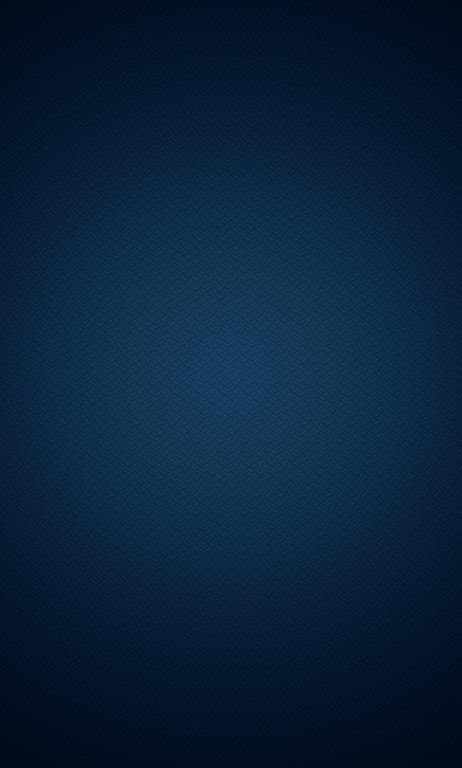
Write a WebGL 2 fragment shader that draws this background.

```glsl
#version 300 es
precision highp float;
// Deep blue backdrop: a soft central glow over a fine lattice of flattened woven diamonds.

uniform vec2 u_resolution;
out vec4 fragColor;

// All lengths are in canvas heights.
const vec2 GLOW_CENTRE = vec2(0.5, 0.515);
const vec2 WEAVE_PERIOD = vec2(0.0156, 0.0117);
const float STRIPES_PER_CELL = 2.0;
const float STRIPE_CONTRAST = 0.125;
const float SEAM_CONTRAST = 0.15;
const float SEAM_WIDTH = 0.16;
const float GRAIN = 0.004;

// Glow colours from the centre outwards, and the radius of each.
const int STOPS = 7;
const float STOP_RADIUS[STOPS] = float[](0.0, 0.12, 0.22, 0.30, 0.38, 0.48, 0.59);
const vec3 STOP_COLOUR[STOPS] = vec3[](
    vec3(0.088, 0.240, 0.370),
    vec3(0.077, 0.216, 0.331),
    vec3(0.058, 0.177, 0.281),
    vec3(0.040, 0.134, 0.233),
    vec3(0.022, 0.098, 0.190),
    vec3(0.010, 0.065, 0.146),
    vec3(0.004, 0.037, 0.092));

float hash(vec2 p) {
    return fract(sin(dot(p, vec2(127.1, 311.7))) * 43758.5453);
}

vec3 glow(float radius) {
    vec3 colour = STOP_COLOUR[0];
    for (int i = 1; i < STOPS; i++) {
        float t = (radius - STOP_RADIUS[i - 1]) / (STOP_RADIUS[i] - STOP_RADIUS[i - 1]);
        colour = mix(colour, STOP_COLOUR[i], clamp(t, 0.0, 1.0));
    }
    return colour;
}

// Relative brightness of diamond cells whose stripes alternate in direction.
float weave(vec2 p, float pixel) {
    vec2 q = p / WEAVE_PERIOD;
    vec2 diagonal = vec2(q.x + q.y, q.x - q.y);
    vec2 cell = floor(diagonal);
    vec2 local = fract(diagonal);
    float turned = mod(cell.x + cell.y, 2.0);
    float across = mix(local.x, local.y, turned);
    float stripe = -cos(6.28319 * STRIPES_PER_CELL * across);

    // Dark seams close the ends of the stripes.
    float along = mix(local.y, local.x, turned);
    float edge = min(along, 1.0 - along);
    float blur = pixel * length(1.0 / WEAVE_PERIOD);
    float seam = 1.0 - smoothstep(SEAM_WIDTH - blur, SEAM_WIDTH + blur, edge);

    // Fade the lattice when it is too fine to resolve.
    float visible = 1.0 - smoothstep(0.3, 0.8, blur);
    return 1.0 + visible * (STRIPE_CONTRAST * stripe * (1.0 - seam)
                            - SEAM_CONTRAST * (seam - 2.0 * SEAM_WIDTH));
}

void main() {
    vec2 uv = gl_FragCoord.xy / u_resolution;
    float aspect = u_resolution.x / u_resolution.y;
    vec2 p = (uv - GLOW_CENTRE) * vec2(aspect, 1.0);

    vec3 colour = glow(length(p)) * weave(p, 1.0 / u_resolution.y);

    // Faint grain hides banding in the dark gradient.
    colour += GRAIN * (hash(floor(uv * vec2(aspect, 1.0) * 512.0)) - 0.5);
    fragColor = vec4(clamp(colour, 0.0, 1.0), 1.0);
}
```
